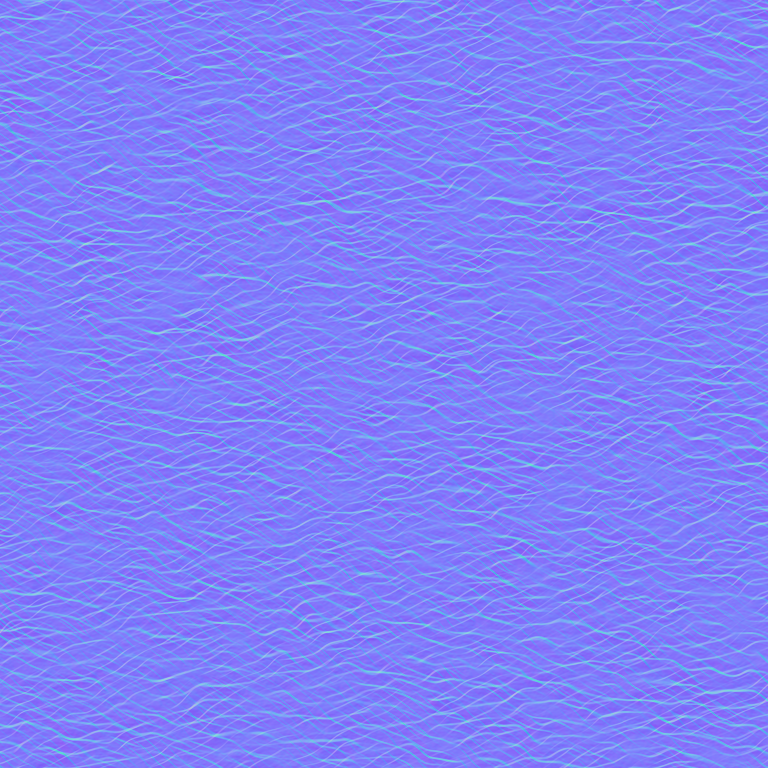
This texture map is drawn by a three.js fragment shader. Its source:

```glsl
// Leather normal map: wavy creases crossing into flat diamond-shaped grains.
varying vec2 vUv;

float hash(vec2 p) {
  return fract(sin(dot(p, vec2(127.1, 311.7))) * 43758.5453);
}

float noise(vec2 p) {
  vec2 cell = floor(p);
  vec2 f = fract(p);
  f = f * f * (3.0 - 2.0 * f);
  return mix(mix(hash(cell), hash(cell + vec2(1.0, 0.0)), f.x),
             mix(hash(cell + vec2(0.0, 1.0)), hash(cell + 1.0), f.x), f.y);
}

// Overlapping scales: each crease family is a long ramp with a steep step.
float leatherHeight(vec2 uv) {
  float height = 0.0;
  for (int i = 0; i < 5; i++) {
    float k = float(i);
    float rising = mod(k, 2.0);
    vec2 offset = vec2(17.3, 41.7) * (k + 1.0);

    // Alternate falling and rising creases, steeper and weaker each time.
    float slope = (rising * 2.0 - 1.0) * (0.1 + 0.16 * k) - 0.06;
    float weight = (1.3 - 0.2 * k) * mix(1.0, 0.75, rising);

    float phase = (uv.y - slope * uv.x) * (40.0 + 6.0 * k)
                + 0.8 * noise(uv * vec2(9.0, 11.0) + offset)
                + 0.75 * noise(uv * vec2(36.0, 28.0) + offset.yx);
    float f = fract(phase);

    // Creases fade in and out over about one grain
    float strength = smoothstep(0.2, 0.85, noise(uv * vec2(30.0, 52.0) - offset));
    height += weight * (0.15 + strength) * (smoothstep(0.84, 1.0, f) - f + 0.42);
  }
  // Fine wrinkles and pores
  height += 0.22 * noise(vec2(uv.x * 120.0 - uv.y * 60.0, uv.y * 270.0 + uv.x * 50.0));
  height += 0.13 * noise(uv * vec2(260.0, 380.0));
  return height * 0.00125;
}

void main() {
  // Central differences, wide enough to soften the creases
  vec2 e = vec2(0.0008, 0.0);
  vec2 gradient = vec2(leatherHeight(vUv + e.xy) - leatherHeight(vUv - e.xy),
                       leatherHeight(vUv + e.yx) - leatherHeight(vUv - e.yx)) / (2.0 * e.x);

  // Encode the tilt, with red running against the slope
  vec3 normal = normalize(vec3(-gradient.x, gradient.y + 0.02, 1.0));
  gl_FragColor = vec4((normal * 0.5 + 0.5) * vec3(1.0, 1.0, 0.985), 1.0);
}
```
